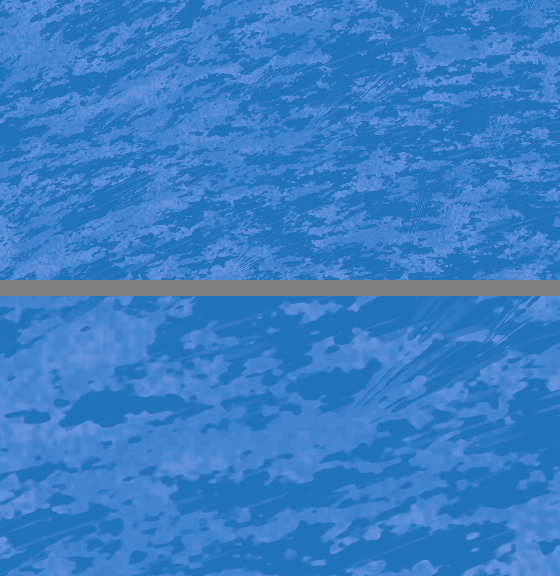
Top: the whole. Bottom: its middle third, enlarged.
This texture is drawn by a WebGL 1 fragment shader. Its source:

```glsl
precision highp float;
// Ragged, wind-swept periwinkle flecks with fanned bristle streaks on blue.
uniform vec2 u_resolution;

#define DEEP_BLUE vec3(0.132, 0.454, 0.730)
#define SOFT_BLUE vec3(0.268, 0.523, 0.812)
#define PERIWINKLE vec3(0.395, 0.575, 0.866)
#define PATCH_SCALE vec2(9.0, 32.0)
#define OCTAVE_GAIN 0.88
#define THRESHOLD 0.497
#define EDGE 0.036
#define BROAD_DRIFT 0.20
#define LEFT_BIAS 0.035
#define FAN_STRENGTH 0.36
#define FAN_LENGTH 0.38
#define FAN_SPREAD 0.36

float hash(vec2 p) {
  vec3 q = fract(p.xyx * vec3(0.1031, 0.1030, 0.0973));
  q += dot(q, q.yzx + 33.33);
  return fract((q.x + q.y) * q.z);
}

float noise(vec2 p) {
  vec2 cell = floor(p);
  vec2 f = fract(p);
  f = f * f * (3.0 - 2.0 * f);
  float low = mix(hash(cell), hash(cell + vec2(1.0, 0.0)), f.x);
  float high = mix(hash(cell + vec2(0.0, 1.0)), hash(cell + 1.0), f.x);
  return mix(low, high, f.y);
}

// Long flecks whose finer octaves become rounder and more broken.
float raggedFlecks(vec2 p) {
  float sum = 0.0;
  float total = 0.0;
  float weight = 1.0;
  vec2 scale = PATCH_SCALE;
  for (int i = 0; i < 5; i++) {
    float shear = 0.15 * (float(i) - 2.0);
    vec2 q = vec2(p.x + shear * p.y, p.y - 0.25 * shear * p.x);
    sum += weight * noise(q * scale + 37.0 * float(i) + 90.0);
    total += weight;
    weight *= OCTAVE_GAIN;
    scale *= vec2(1.9, 1.54);
  }
  return sum / total;
}

// Bristle fans from scattered points, steeper on the right.
// x: shift of the fleck field, y: hairline scratches.
vec2 bristleFans(vec2 p) {
  vec2 sum = vec2(0.0);
  for (int i = 0; i < 5; i++) {
    for (int j = 0; j < 3; j++) {
      vec2 id = vec2(float(i), float(j));
      float seed = hash(id + 11.0);
      vec2 jitter = vec2(hash(id + 23.0), hash(id + 47.0));
      vec2 apex = (id + jitter * 0.9 - 0.1) * vec2(0.4, 0.333);
      float heading = mix(0.45, 0.72, seed);
      heading += step(1.4, apex.x) * 0.65;
      vec2 d = p - apex;
      float r = length(d);
      float angle = atan(d.y, d.x) - heading;
      float wedge = 1.0 - smoothstep(0.1, FAN_SPREAD, abs(angle));
      float reach = smoothstep(0.0, 0.06, r);
      reach *= 1.0 - smoothstep(0.1, FAN_LENGTH, r);
      vec2 bristle = vec2(angle * 32.0 + 60.0, r * 7.0) + 50.0 * seed;
      float streak = noise(bristle);
      float hair = noise(bristle * vec2(1.7, 1.3) + 20.0);
      sum.x += wedge * reach * (streak - 0.40);
      sum.y += wedge * reach * smoothstep(0.6, 0.85, hair);
    }
  }
  return sum * vec2(FAN_STRENGTH, 0.7);
}

void main() {
  vec2 p = gl_FragCoord.xy / u_resolution.y;

  // Strokes rise at the left and flatten towards the right.
  vec2 flow = vec2(p.x, p.y - 0.40 * p.x + 0.08 * p.x * p.x);
  flow.y += 0.05 * (noise(p * 3.0 + 5.0) - 0.5);

  vec2 fans = bristleFans(p);
  float field = raggedFlecks(flow) + fans.x;
  field += BROAD_DRIFT * (noise(flow * vec2(3.0, 8.0) + 15.0) - 0.5);
  field += LEFT_BIAS * (1.0 - p.x);
  float paint = smoothstep(THRESHOLD - EDGE, THRESHOLD + EDGE, field);
  paint *= mix(0.8, 1.0, smoothstep(0.2, 0.5, noise(p * 120.0 + 30.0)));

  // Thin scratches that cross the bare blue.
  vec2 across = vec2(flow.x + 0.2 * flow.y, flow.y - 0.12 * flow.x);
  float scratch = smoothstep(0.72, 0.9, noise(across * vec2(11.0, 130.0) + 60.0));
  paint = max(paint, max(min(fans.y, 0.65), 0.4 * scratch));

  // Uneven pigment inside the marks, with a fine grain.
  float pigment = 0.55 * noise(flow * vec2(9.0, 24.0) + 130.0);
  pigment += 0.45 * noise(p * 125.0 + 70.0);
  vec3 light = mix(SOFT_BLUE, PERIWINKLE, smoothstep(0.33, 0.8, pigment));

  gl_FragColor = vec4(mix(DEEP_BLUE, light, paint), 1.0);
}
```
